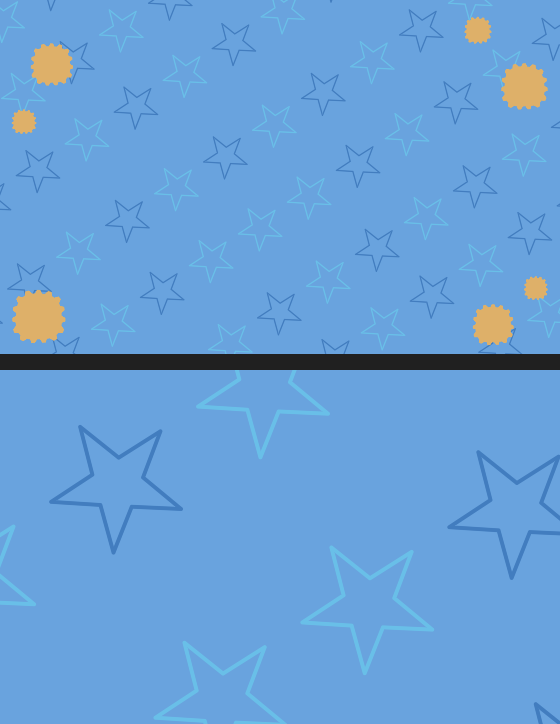
Top: the whole. Bottom: its middle third, enlarged.
A WebGL 2 fragment shader for this pattern:

```glsl
#version 300 es
precision highp float;
// Diagonal rows of outlined stars on blue, with jagged ochre suns in the corners.

uniform vec2 u_resolution;
out vec4 outColor;

const float PI = 3.14159265;
const vec3 SKY = vec3(0.41, 0.64, 0.87);
const vec3 STAR_LIGHT = vec3(0.41, 0.75, 0.91);
const vec3 STAR_DARK = vec3(0.26, 0.49, 0.75);
const vec3 OCHRE = vec3(0.87, 0.69, 0.41);

// Star rows: lengths are in canvas heights, measured from the top left
const int ROWS = 8;
const vec2 ALONG = vec2(-0.839, 0.544);
const vec2 ACROSS = vec2(0.544, 0.839);
const float STEP = 0.1649;
const float STAR_RADIUS = 0.0644;
const float STAR_TILT = 0.055;
const float LINE_WIDTH = 0.0037;
const float ROW_OFFSET[ROWS] = float[](0.051, 0.256, 0.4615, 0.717, 0.941, 1.1695, 1.3645, 1.591);
const float ROW_PHASE[ROWS] = float[](0.188, 0.251, 0.170, 0.0346, 0.0628, 0.1465, 0.0885, 0.0045);

// Corner suns, ordered bottom left, bottom right, top left, top right
const vec2 SUN_INSET[4] = vec2[](vec2(0.109, 0.105), vec2(0.189, 0.082), vec2(0.146, 0.183), vec2(0.101, 0.245));
const float SUN_RADIUS[4] = float[](0.078, 0.060, 0.062, 0.068);
// Angle and distance (in sun radii) of the small companion
const vec2 COMPANION[4] = vec2[](vec2(0.0), vec2(0.71, 2.65), vec2(4.26, 2.89), vec2(2.26, 3.03));
const float COMPANION_SCALE = 0.58;

// Coverage of a shape at signed distance d
float coverage(float d, float pixel) {
    return 1.0 - smoothstep(-0.6 * pixel, 0.6 * pixel, d);
}

float segmentDistance(vec2 p, vec2 a, vec2 b) {
    vec2 ab = b - a;
    return length(p - a - ab * clamp(dot(p - a, ab) / dot(ab, ab), 0.0, 1.0));
}

// Distance to the outline of a five-pointed star, folded to half a point
float starOutline(vec2 p, float radius, float tilt) {
    float sector = PI / 5.0;
    float a = abs(mod(atan(p.x, p.y) + tilt + sector, 2.0 * sector) - sector);
    vec2 folded = length(p) * vec2(cos(a), sin(a));
    vec2 notch = 0.39 * radius * vec2(cos(sector), sin(sector));
    return segmentDistance(folded, vec2(radius, 0.0), notch);
}

// Blunt-toothed disc, bulging slightly towards its diagonals
float sunDistance(vec2 p, float radius) {
    float a = atan(p.y, p.x);
    float teeth = clamp(1.6 * cos(15.0 * (a - 0.5 * PI)), -1.0, 1.0);
    float bulge = -cos(4.0 * a) + 0.4 * cos(3.0 * a + 1.0);
    return length(p) - radius * (0.94 + 0.065 * teeth + 0.045 * bulge);
}

// Tones alternate along a row; stars centred beyond the sides are dark
vec3 starTone(int row, float index, float centerX, float aspect) {
    bool outside = centerX < 0.0 || centerX > aspect;
    bool skipped = row == 4 && index == -2.0;
    bool even = mod(index, 2.0) < 0.5;
    return outside || (even && !skipped) ? STAR_DARK : STAR_LIGHT;
}

vec3 drawStars(vec3 color, vec2 p, float aspect, float pixel) {
    for (int row = 0; row < ROWS; row++) {
        float index = floor((dot(p, ALONG) - ROW_PHASE[row]) / STEP + 0.5);
        vec2 center = ROW_OFFSET[row] * ACROSS + (ROW_PHASE[row] + index * STEP) * ALONG;
        float d = starOutline(p - center, STAR_RADIUS, STAR_TILT) - 0.5 * LINE_WIDTH;
        color = mix(color, starTone(row, index, center.x, aspect), coverage(d, pixel));
    }
    return color;
}

vec3 drawSuns(vec3 color, vec2 p, float aspect, float pixel) {
    float d = 10.0;
    for (int i = 0; i < 4; i++) {
        vec2 side = vec2(i & 1, i >> 1);
        vec2 center = side * vec2(aspect, 1.0) + (1.0 - 2.0 * side) * SUN_INSET[i];
        float radius = SUN_RADIUS[i];
        d = min(d, sunDistance(p - center, radius));
        if (i > 0) {
            vec2 orbit = COMPANION[i];
            vec2 small = center + radius * orbit.y * vec2(cos(orbit.x), sin(orbit.x));
            d = min(d, sunDistance(p - small, radius * COMPANION_SCALE));
        }
    }
    return mix(color, OCHRE, coverage(d, pixel));
}

void main() {
    float pixel = 1.0 / u_resolution.y;
    float aspect = u_resolution.x * pixel;
    vec2 p = gl_FragCoord.xy * pixel;

    vec3 color = drawStars(SKY, vec2(p.x, 1.0 - p.y), aspect, pixel);
    color = drawSuns(color, p, aspect, pixel);
    outColor = vec4(color, 1.0);
}
```
